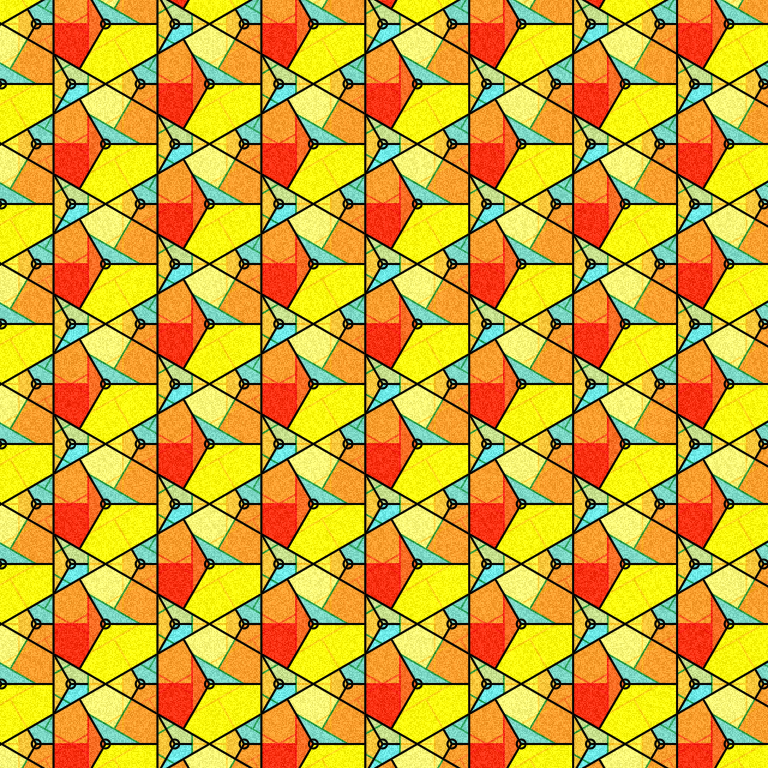
This pattern is drawn by a Shadertoy shader. Its source:

```glsl
// Stained-glass tiling with threefold centres: three families of parallel lines
// cut the plane into hexagons and triangles. Each tile is split by three spokes
// into coloured panes, with thin inner lines, a hub ring and fine grain.

#define PERIOD 0.15625               // lattice spacing in canvas heights
#define ORIGIN vec2(0.408, 0.5)      // centre of one hexagon
#define BLACK_HALF 0.0088            // half widths, in lattice units
#define THIN_HALF 0.0068
#define INNER 0.1444                 // distance of inner lines from a hub
#define RING 0.037
#define GRAIN_CELLS 640.0
#define GRAIN 0.15
#define INK vec3(0.02, 0.015, 0.01)

const float H = 0.8660254;           // sin 60
const float THIRD = 2.0943951;       // 120 degrees

const vec3 YELLOW = vec3(0.99, 0.98, 0.05);
const vec3 PALE   = vec3(0.98, 0.97, 0.47);
const vec3 GOLD   = vec3(0.98, 0.78, 0.23);
const vec3 ORANGE = vec3(0.98, 0.62, 0.18);
const vec3 EMBER  = vec3(0.98, 0.43, 0.14);
const vec3 RED    = vec3(0.98, 0.19, 0.07);
const vec3 TEAL   = vec3(0.49, 0.85, 0.78);
const vec3 CYAN   = vec3(0.43, 0.92, 0.91);
const vec3 SAGE   = vec3(0.78, 0.88, 0.55);
const vec3 GREEN  = vec3(0.05, 0.56, 0.20);
const vec3 CRIMSON = vec3(0.96, 0.08, 0.08);
const vec3 AMBER  = vec3(0.99, 0.73, 0.10);

float hash(vec2 p) {
    return fract(sin(dot(p, vec2(12.9898, 78.233))) * 43758.5453);
}

float stroke(float d, float halfWidth, float aa) {
    return 1.0 - smoothstep(halfWidth - aa, halfWidth + aa, abs(d));
}

// Choose one of three values by sector: upper right, left, lower right
vec3 pick(int sector, vec3 a, vec3 b, vec3 c) {
    return sector == 0 ? a : (sector == 1 ? b : c);
}

void mainImage(out vec4 fragColor, in vec2 fragCoord) {
    vec2 uv = fragCoord / iResolution.y;
    vec2 q = (uv - ORIGIN) / PERIOD;
    float aa = 0.7 / (iResolution.y * PERIOD);

    // Strip coordinates: the sum of the strip indices tells the tile type
    // 0 = hexagon, -1 = triangle pointing left, +1 = triangle pointing right
    vec3 a = vec3(q.x, -0.5 * q.x + H * q.y, -0.5 * q.x - H * q.y) / H;
    vec3 strip = floor(a + 0.5);
    vec3 r = a - strip;
    int tile = int(floor(strip.x + strip.y + strip.z + 0.5));
    vec3 c = r + float(tile) / 3.0;
    vec2 p = 0.5773503 * vec2(c.x - 0.5 * (c.y + c.z), H * (c.y - c.z));

    // Fold into the sector frame: s.x along the bisector, s.y across it
    float angle = mod(atan(p.y, p.x) + 3.0 * THIRD, 3.0 * THIRD);
    int sector = min(int(angle / THIRD), 2);
    float turn = (float(sector) + 0.5) * THIRD;
    vec2 s = vec2(cos(turn) * p.x + sin(turn) * p.y,
                  cos(turn) * p.y - sin(turn) * p.x);
    float along = 0.5 * s.x + H * abs(s.y);
    float spoke = H * s.x - 0.5 * abs(s.y);
    float cross2 = 0.5 * s.x - H * abs(s.y);
    float beyond = smoothstep(INNER - aa, INNER + aa, s.x);
    float upper = smoothstep(-aa, aa, s.y);

    // Panes and thin inner lines
    vec3 col;
    float spokeMask = 1.0;
    if (tile == 0) {
        vec3 near = pick(sector, TEAL, EMBER, YELLOW);
        vec3 far = mix(pick(sector, ORANGE, ORANGE, YELLOW),
                       pick(sector, PALE, RED, YELLOW), upper);
        col = mix(near, far, beyond);
        vec3 lead = pick(sector, GREEN, CRIMSON, AMBER);
        vec3 faint = pick(sector, AMBER, CRIMSON, YELLOW);
        float web = max(stroke(along - INNER, THIN_HALF, aa),
                        stroke(cross2 - INNER, THIN_HALF, aa));
        col = mix(col, faint, 0.55 * web * beyond);
        float bar = max(stroke(s.x - INNER, THIN_HALF, aa),
                        stroke(s.y, THIN_HALF, aa) * beyond);
        col = mix(col, lead, bar * (sector == 2 ? 0.65 : 0.9));
    } else if (tile < 0) {
        vec3 near = pick(sector, TEAL, GOLD, ORANGE);
        vec3 far = pick(sector, TEAL, mix(YELLOW, PALE, 0.5), ORANGE);
        col = mix(near, far, beyond);
        float bar = max(stroke(s.x - INNER, THIN_HALF, aa),
                        stroke(s.y, THIN_HALF, aa) * beyond);
        col = mix(col, pick(sector, GREEN, AMBER, EMBER), 0.75 * bar);
    } else {
        col = pick(sector, SAGE, GOLD, CYAN);
        float tip = smoothstep(INNER - aa, INNER + aa, p.x);
        col = mix(col, mix(GOLD, PALE, 0.5), tip);
        float tail = stroke(spoke, THIN_HALF, aa);
        col = mix(col, AMBER, tail * tip);
        col = mix(col, GREEN, 0.9 * stroke(along - INNER, THIN_HALF, aa));
        spokeMask = 1.0 - tip;
    }

    // Fine grain in the glass
    col += GRAIN * (hash(floor(uv * GRAIN_CELLS)) - 0.5);

    // Black leading: tile borders, spokes and hub rings
    vec3 border = H * (0.5 - abs(r));
    float ink = stroke(min(border.x, min(border.y, border.z)), BLACK_HALF, aa);
    ink = max(ink, stroke(spoke, BLACK_HALF, aa) * spokeMask);
    ink = max(ink, stroke(length(p) - RING, BLACK_HALF, aa));
    col = mix(col, INK, ink);

    fragColor = vec4(clamp(col, 0.0, 1.0), 1.0);
}
```
